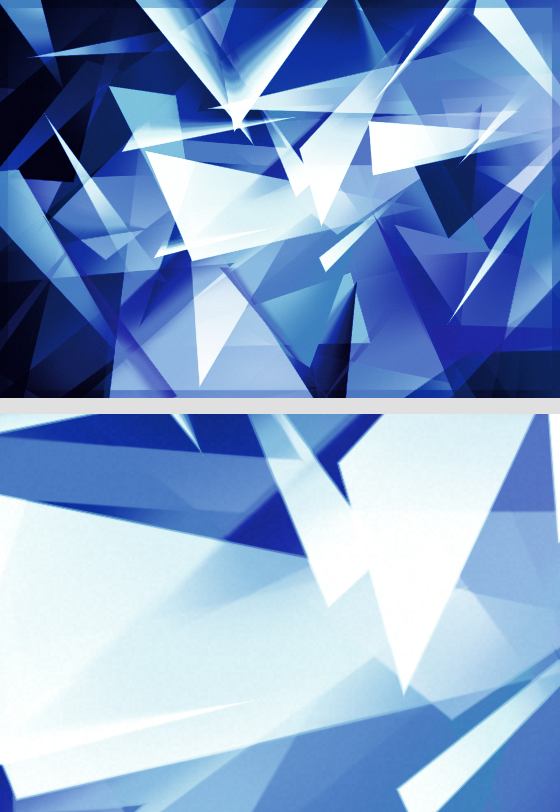
Top, the full canvas; bottom, a detail of the centre.
A Shadertoy shader for this background:

```glsl
// Overlapping shards of blue glass: hashed wedges with crisp edges and fading
// bodies are blended as tone, from broad panes to narrow bright splinters.
// A colour ramp then turns tone into black, navy, royal, sky and white.

vec4 hash4(float n) {
    return fract(sin(n * vec4(12.989, 78.233, 37.719, 59.173) + 1.7) * 4375.85);
}

float grain(vec2 cell) {
    return fract(sin(dot(cell, vec2(12.989, 78.233))) * 4375.85);
}

// Three families of direction: near level, rising diagonal, steep falling.
float heading(float pick, float jitter) {
    float angle = pick < 0.36 ? 0.07 : pick < 0.74 ? 0.76 : -1.12;
    float turn = 3.14159 * step(0.5, fract(pick * 13.0));
    return angle + turn + 0.3 * (jitter - 0.5);
}

// Opacity of a wedge: sharp outline, with a gradient along or across its body.
float wedge(vec2 p, vec2 centre, float angle, float len, float halfAngle, float skew, float style) {
    vec2 axis = vec2(cos(angle), sin(angle));
    vec2 q = p - centre + axis * len * 0.62;
    q = vec2(dot(q, axis), dot(q, vec2(-axis.y, axis.x)));
    float sides = abs(q.y) * cos(halfAngle) - q.x * sin(halfAngle);
    float base = (q.x + skew * q.y - len) / sqrt(1.0 + skew * skew);
    float inside = 1.0 - smoothstep(-0.0022, 0.0022, max(sides, base));

    float along = clamp(q.x / len, 0.0, 1.0);
    float across = clamp(0.5 + 0.5 * q.y / (max(q.x, 0.001) * tan(halfAngle)), 0.0, 1.0);
    float fade = style < 0.35 ? along : style < 0.6 ? 1.0 - along : across;
    return inside * mix(0.06, 1.0, smoothstep(0.0, 1.0, fade));
}

// Broad light and shade: dark at the left and top, glowing in the middle and right.
float ambient(vec2 uv) {
    float light = 0.17 + 0.22 * smoothstep(0.0, 0.45, uv.x);
    light += 0.20 * exp(-10.0 * dot(uv - vec2(0.43, 0.42), uv - vec2(0.43, 0.42)));
    light += 0.22 * exp(-14.0 * dot(uv - vec2(0.9, 0.82), uv - vec2(0.9, 0.82)));
    light -= 0.32 * exp(-18.0 * dot(uv - vec2(0.64, 0.98), uv - vec2(0.64, 0.98)));
    return light;
}

vec3 ramp(float t) {
    vec3 c = mix(vec3(0.01, 0.01, 0.08), vec3(0.06, 0.13, 0.35), smoothstep(0.02, 0.13, t));
    c = mix(c, vec3(0.07, 0.18, 0.63), smoothstep(0.13, 0.26, t));
    c = mix(c, vec3(0.29, 0.48, 0.76), smoothstep(0.26, 0.45, t));
    c = mix(c, vec3(0.54, 0.73, 0.88), smoothstep(0.50, 0.69, t));
    c = mix(c, vec3(0.87, 0.94, 0.97), smoothstep(0.71, 0.87, t));
    return mix(c, vec3(1.0), smoothstep(0.87, 0.98, t));
}

void mainImage(out vec4 fragColor, in vec2 fragCoord) {
    vec2 uv = fragCoord / iResolution.xy;
    vec2 canvas = vec2(iResolution.x / iResolution.y, 1.0);
    vec2 p = uv * canvas;
    float tone = ambient(uv);
    float tint = 0.0;

    // Broad translucent panes, each with one side laid along its heading
    for (float i = 1.0; i <= 34.0; i++) {
        vec4 a = hash4(i), b = hash4(i + 61.3);
        vec2 spot = fract(i * vec2(0.7549, 0.5698) + 0.2);
        float halfAngle = mix(0.14, 0.42, a.w);
        float angle = heading(a.x, a.y) + halfAngle * sign(b.x - 0.5);
        float cover = wedge(p, spot * canvas, angle, mix(0.38, 0.88, a.z),
                            halfAngle, 1.6 * (b.x - 0.5), b.y);
        float target = ambient(spot) + 0.95 * (smoothstep(0.15, 0.85, b.z) - 0.48);
        cover *= mix(0.5, 0.92, b.w);
        tone = mix(tone, clamp(target, 0.0, 0.8), cover);
        tint = mix(tint, a.w - 0.5, cover);
    }

    // Deep blue diagonal beam: one firm edge, one soft side
    float beam = dot(p - vec2(0.62, 0.47), vec2(-0.68, 0.73));
    float beamCover = smoothstep(-0.11, 0.035, beam) * (1.0 - smoothstep(0.035, 0.05, beam));
    beamCover *= smoothstep(0.05, 0.3, uv.x) * (1.0 - smoothstep(0.65, 0.85, uv.x));
    tone = mix(tone, 0.25, 0.85 * beamCover);
    tint = mix(tint, 0.3, 0.6 * beamCover);

    // Two leading shards: an upright spike and a long level blade
    float spike = wedge(p, vec2(0.57, 0.32), 1.34, 0.48, 0.3, 0.5, 0.4);
    float blade = wedge(p, vec2(1.05, 0.78), 0.1, 0.85, 0.13, 0.0, 0.5);
    tone = mix(tone, 0.95, 0.85 * max(spike, blade));

    // Narrow splinters: mostly white, every fourth one a violet blue
    for (float i = 1.0; i <= 24.0; i++) {
        vec4 a = hash4(i + 137.0), b = hash4(i + 211.7);
        vec2 spot = fract(i * vec2(0.5698, 0.7549) + vec2(0.37, 0.11));
        float violet = step(mod(i, 4.0), 0.5);
        float cover = wedge(p, spot * canvas, heading(a.x, a.y) + 0.08, mix(0.25, 0.64, a.z),
                            mix(0.06, 0.25, a.w * a.w) * mix(1.0, 0.6, violet),
                            2.0 * (b.x - 0.5), b.y);
        cover *= mix(0.7, 1.0, b.z) * mix(1.0, 0.75, violet);
        tone = mix(tone, mix(1.0, 0.3, violet), cover);
        tint = mix(tint, mix(-0.25, 0.5, violet), cover);
    }

    // Contrast, dim border frame and shaded left side
    tone = mix(tone, smoothstep(0.0, 1.0, tone), 0.6);
    tone = pow(tone, 1.08);
    vec2 rim = min(p, canvas - p);
    float frame = 1.0 - smoothstep(0.018, 0.022, min(rim.x, rim.y));
    tone *= 1.0 - 0.22 * frame;
    tone *= mix(0.55, 1.0, smoothstep(-0.02, 0.16, uv.x));

    // Violet and cyan casts in the middle tones, then a fine grain
    vec3 color = ramp(tone);
    color += tint * vec3(0.18, -0.10, 0.04) * 4.0 * tone * (1.0 - tone);
    color += 0.014 * (grain(floor(p * 364.0)) - 0.5);
    fragColor = vec4(clamp(color, 0.0, 1.0), 1.0);
}
```
